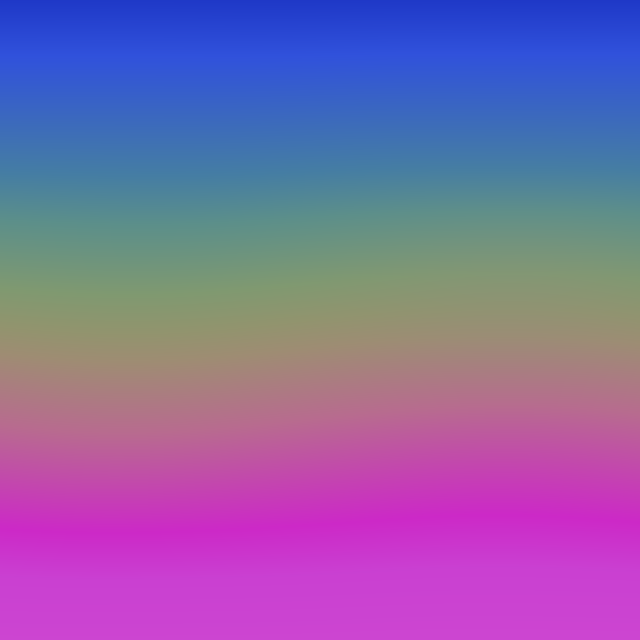
Reproduce this background procedurally as a WebGL 2 fragment shader.

```glsl
#version 300 es
precision highp float;
// Soft horizontal bands running from blue through teal, olive and rose to magenta.
// A piecewise linear colour ramp is read down the canvas, its depth bent by
// layered sines so that the middle bands rise towards the right.

uniform vec2 u_resolution;
out vec4 fragColor;

// Ramp stops: colour in rgb, depth below the top edge in w
const int STOP_COUNT = 11;
const vec4 STOPS[STOP_COUNT] = vec4[STOP_COUNT](
    vec4(0.12, 0.22, 0.78, 0.000),
    vec4(0.19, 0.32, 0.86, 0.088),
    vec4(0.27, 0.49, 0.64, 0.275),
    vec4(0.36, 0.56, 0.54, 0.350),
    vec4(0.50, 0.60, 0.44, 0.460),
    vec4(0.57, 0.58, 0.43, 0.520),
    vec4(0.62, 0.55, 0.45, 0.565),
    vec4(0.72, 0.42, 0.56, 0.675),
    vec4(0.80, 0.16, 0.78, 0.833),
    vec4(0.79, 0.25, 0.82, 0.905),
    vec4(0.80, 0.27, 0.82, 1.000)
);

// Bend of the bands
const float BEND_HEIGHT = 0.042;
const float BEND_FREQUENCY = 5.4;
const float BEND_MIDDLE = 0.49;
const float BEND_DEPTH = 0.60;
const float BEND_SPREAD = 0.32;
const float RIPPLE_HEIGHT = 0.0015;

// Grey haze at the right of the green bands
const vec3 HAZE_COLOR = vec3(0.55, 0.56, 0.50);
const vec2 HAZE_CENTER = vec2(0.80, 0.46);
const vec2 HAZE_SIZE = vec2(0.22, 0.12);
const float HAZE_STRENGTH = 0.25;

float bell(float x) {
    return exp(-x * x);
}

vec3 ramp(float depth) {
    vec3 color = STOPS[0].rgb;
    for (int i = 1; i < STOP_COUNT; i++) {
        float start = STOPS[i - 1].w;
        float blend = clamp((depth - start) / (STOPS[i].w - start), 0.0, 1.0);
        color = mix(color, STOPS[i].rgb, blend);
    }
    return color;
}

float bentDepth(vec2 p) {
    float rise = 0.5 + 0.5 * sin(BEND_FREQUENCY * (p.x - BEND_MIDDLE));
    float envelope = bell((p.y - BEND_DEPTH) / BEND_SPREAD);
    float ripple = sin(9.0 * p.x + 14.0 * p.y) * sin(5.0 * p.x - 8.0 * p.y);
    return p.y + BEND_HEIGHT * envelope * rise + RIPPLE_HEIGHT * ripple;
}

void main() {
    vec2 p = gl_FragCoord.xy / u_resolution;
    p.y = 1.0 - p.y; // depth below the top edge

    vec3 color = ramp(bentDepth(p));

    vec2 hazeOffset = (p - HAZE_CENTER) / HAZE_SIZE;
    float haze = bell(length(hazeOffset));
    color = mix(color, HAZE_COLOR, HAZE_STRENGTH * haze);

    fragColor = vec4(color, 1.0);
}
```
